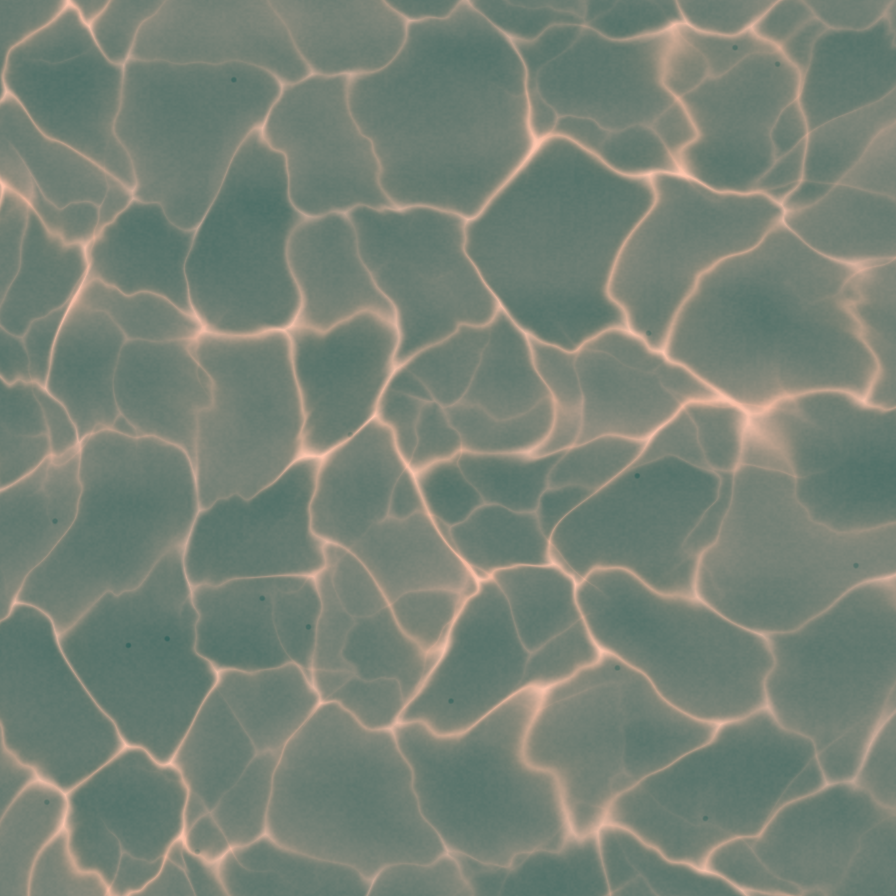
This texture is drawn by a Shadertoy shader. Its source:

```glsl
// Sunlight caustics on the bed of a shallow green pool.
// Two warped cellular nets give bright filaments and pale folded sheets of light,
// laid over soft horizontal swell bands, fine ripples, grain and a few specks.

vec2 hash2(vec2 p) {
    return fract(sin(vec2(dot(p, vec2(127.1, 311.7)), dot(p, vec2(269.5, 183.3)))) * 43758.55);
}

// Smooth irregular field from layered sines, about -1 to 1
float waves(vec2 p) {
    float sum = 0.0, amp = 0.55;
    for (int i = 0; i < 4; i++) {
        sum += amp * sin(p.x + 1.3 * sin(p.y * 0.8 + float(i))) * cos(p.y + 0.9 * sin(p.x * 0.7));
        p = mat2(1.36, 1.16, -1.16, 1.36) * p + 2.7;
        amp *= 0.55;
    }
    return sum;
}

// Cellular noise: x, y, z = three nearest distances, w = random value of the cell
vec4 cells(vec2 p) {
    vec2 base = floor(p);
    vec4 near = vec4(9.0, 9.0, 9.0, 0.0);
    for (int j = -2; j <= 2; j++)
    for (int i = -2; i <= 2; i++) {
        vec2 id = base + vec2(i, j);
        float d = length(id + 0.5 + 0.92 * (hash2(id) - 0.5) - p);
        if (d < near.x) near = vec4(d, near.xy, hash2(id + 37.0).x);
        else if (d < near.y) near.yz = vec2(d, near.y);
        else near.z = min(near.z, d);
    }
    return near;
}

// Bends straight cell borders into wandering filaments
vec2 bend(vec2 p) {
    p += 0.17 * sin(p.yx * vec2(3.1, 2.7) + 1.7 * sin(p * 1.3) + vec2(0.4, 2.0));
    p += 0.045 * sin(p.yx * vec2(8.3, 9.1) + 2.0 * sin(p * 2.9));
    return p + 0.012 * sin(p.yx * 23.0 + 2.0 * sin(p * 9.0));
}

// One net of light: x = pale sheet, y = filament, z = warm fringe
vec3 caustic(vec2 p, float strength) {
    vec4 c = cells(bend(p));
    float edge = c.y - c.x;
    float node = exp(-8.0 * (c.z - c.x));
    float sheet = exp(-edge / mix(0.06, 0.6, c.w * c.w));
    float width = 0.028 + 0.025 * strength + 0.09 * node;
    float core = exp(-pow(edge / width, 1.6));
    float line = core * (0.12 + 0.6 * strength + 0.75 * node);
    float fringe = exp(-edge / 0.1) * (0.25 + 0.75 * strength);
    return vec3(sheet, line, fringe);
}

// Smoothly blended random grain
float grain(vec2 p) {
    vec2 i = floor(p), f = smoothstep(0.0, 1.0, p - i);
    vec2 e = vec2(1.0, 0.0);
    return mix(mix(hash2(i).x, hash2(i + e).x, f.x),
               mix(hash2(i + e.yx).x, hash2(i + e.xx).x, f.x), f.y) - 0.5;
}

void mainImage(out vec4 fragColor, in vec2 fragCoord) {
    vec2 uv = fragCoord / iResolution.y;

    // Cells are narrower towards the left
    vec2 p = vec2(9.0 * uv.x - 2.0 * uv.x * uv.x + 0.5 * uv.y, 6.6 * uv.y - 0.6 * uv.x);
    float strength = smoothstep(-0.55, 0.5, waves(p * 1.1 + 4.0));
    float patches = smoothstep(-0.15, 0.5, waves(p * 0.9 + 11.0));

    vec3 net = caustic(p, strength);
    vec3 folds = caustic(p * 1.25 + vec2(17.3, 5.8), 0.3 * patches) * patches;

    // Swell bands with one edge crisper than the other
    float swell = uv.y * 39.0 + 1.1 * sin(uv.x * 5.0 + 1.0) + 0.9 * waves(uv * vec2(7.0, 9.0));
    float band = sin(swell + 0.6 * sin(swell)) * (0.55 + 0.45 * uv.y);

    // Total light
    float light = 0.378 + 0.036 * band;
    light += 0.032 * waves(uv * vec2(9.0, 13.0) + 3.0);
    light += 0.009 * waves(uv * vec2(38.0, 60.0) + 8.0);
    light += 0.125 * net.x + 0.09 * folds.x;
    light += 0.27 * net.y + 0.15 * folds.y;
    light += 0.028 * grain(uv * 260.0) + 0.02 * grain(uv * 470.0 + 50.0);

    // Sparse dark debris
    vec4 debris = cells(uv * 13.0 + 60.0);
    float speck = (1.0 - smoothstep(0.02, 0.055, debris.x)) * step(0.9, debris.w);
    light -= 0.12 * speck;

    // Green shade to pinkish light, warmed beside the filaments
    light = min(light, 0.88);
    vec3 color = vec3(light, 0.295 + 0.46 * light, 0.285 + 0.39 * light);
    color += vec3(0.03, -0.004, -0.03) * (net.z + 0.5 * folds.z);
    color += 0.04 * net.y * net.y;

    fragColor = vec4(clamp(color, 0.0, 1.0), 1.0);
}
```
